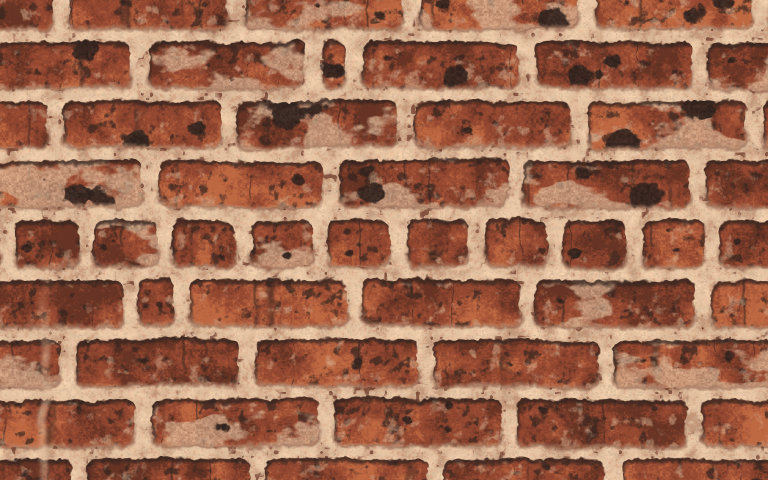
Write a Shadertoy shader that draws this texture.

```glsl
float hash(vec2 p) {
    return fract(sin(dot(p, vec2(127.1, 311.7))) * 43758.5);
}

float noise(vec2 p) {
    vec2 i = floor(p), f = fract(p);
    f = f * f * (3.0 - 2.0 * f);
    return mix(mix(hash(i), hash(i + vec2(1, 0)), f.x),
               mix(hash(i + vec2(0, 1)), hash(i + vec2(1, 1)), f.x), f.y);
}

float fbm(vec2 p) {
    float sum = 0.0, amp = 0.53;
    for (int i = 0; i < 4; i++) {
        sum += amp * noise(p);
        p = mat2(1.6, 1.2, -1.2, 1.6) * p + 7.3;
        amp *= 0.5;
    }
    return sum;
}

float roundBox(vec2 p, vec2 halfSize, float radius) {
    vec2 d = abs(p) - halfSize + radius;
    return length(max(d, 0.0)) + min(max(d.x, d.y), 0.0) - radius;
}

// Position of the first joint and brick spacing of each course, top to bottom
const float firstJoint[9] = float[9](1.02, 5.93, 0.92, 2.5, 1.44, 3.03, 1.14, 2.4, 1.34);
const float spacing[9] = float[9](2.93, 2.9, 2.93, 3.06, 1.31, 2.91, 3.0, 3.07, 2.98);

const vec3 sand = vec3(0.91, 0.78, 0.65);
const vec3 dust = vec3(0.72, 0.55, 0.44);
const vec3 orange = vec3(0.75, 0.41, 0.26);
const vec3 red = vec3(0.58, 0.28, 0.19);
const vec3 maroon = vec3(0.40, 0.20, 0.14);
const vec3 soot = vec3(0.20, 0.14, 0.12);

void mainImage(out vec4 fragColor, in vec2 fragCoord) {
    // One unit is the height of a course; y runs downwards
    float pixel = 8.04 / iResolution.y;
    vec2 p = fragCoord * pixel;
    p.y = 8.46 - p.y;
    float sag = (noise(p * vec2(0.7, 0.3)) - 0.5) * 0.05;
    float course = floor(p.y);
    int row = clamp(int(course), 0, 8);

    // Brick cell, with a short closer brick in two of the courses
    float x = p.x - firstJoint[row];
    float width = spacing[row];
    float closer = row == 1 ? 0.68 : 0.85;
    bool hasCloser = row % 4 == 1;
    if (hasCloser && x < -closer) x += closer;
    else if (!hasCloser || x > 0.0) closer = 0.0;
    float column = floor(x / width);
    vec2 q = vec2(x - (column + 0.5) * width, p.y - course - 0.5 + sag);
    if (closer > 0.0 && x < 0.0 && p.x - firstJoint[row] > -closer) {
        q.x = x + closer * 0.5;
        width = closer;
        column = 31.0;
    }
    vec2 id = vec2(column, course) + 3.7;
    float seed = hash(id), seed2 = hash(id + 41.3);
    q.y += q.x * (seed2 - 0.5) * 0.025;

    // Ragged rounded outline, and the same one shifted for the cast shadow
    vec2 halfSize = vec2(width * 0.5 - 0.125 - 0.03 * seed, 0.39);
    float ragged = (fbm(p * 4.0) - 0.5) * 0.13 + (noise(p * 19.0) - 0.5) * 0.035;
    float d = roundBox(q, halfSize, 0.15) + ragged;
    float above = roundBox(q - vec2(0.025, 0.06), halfSize, 0.15) + ragged;
    float brick = smoothstep(pixel, -pixel, d);

    // Sandy mortar with pits and a soft crevice around the bricks
    float grain = noise(p * 24.0) * 0.6 + hash(floor(p * 38.0)) * 0.4;
    float lumps = fbm(p * 5.0 + 20.0);
    vec3 mortar = mix(sand, dust, smoothstep(0.45, 0.95, lumps * 0.7 + grain * 0.5));
    mortar *= 0.9 + 0.22 * grain;
    mortar = mix(mortar, maroon, 0.7 * smoothstep(0.72, 0.85, noise(p * 13.0)) * smoothstep(0.5, 0.7, lumps));
    mortar = mix(mortar, maroon, 0.45 * smoothstep(0.07, 0.0, d) * smoothstep(-0.1, 0.3, q.y));

    // Fired clay: tone per brick, upright bands, mottling and grain
    vec2 local = p + seed * 40.0;
    float mottle = fbm(local * 3.0);
    float band = noise(vec2(q.x * 1.8 + seed * 50.0 + mottle * 0.3, seed2 * 30.0));
    float tone = 0.46 + (seed - 0.5) * 0.45 + (mottle - 0.5) * 1.1 + (band - 0.5) * 0.5
               + (grain - 0.5) * 0.45 + q.y * 0.25;
    vec3 clay = mix(maroon, red, smoothstep(0.05, 0.5, tone));
    clay = mix(clay, orange, smoothstep(0.45, 0.95, tone));
    clay = mix(clay, soot, 0.55 * smoothstep(0.03, 0.0, abs(band - 0.5)) * smoothstep(0.35, 0.6, mottle));
    clay = mix(clay, soot, 0.7 * smoothstep(0.58, 0.75, fbm(local * 6.0 + 9.0)));

    // Pale worn faces on a few bricks, light scuffs on all
    float wear = fbm(local * vec2(1.5, 2.5) + 5.0) + q.y * 0.2;
    float worn = smoothstep(0.52, 0.62, wear) * step(0.78, seed2);
    float scuff = smoothstep(0.6, 0.78, fbm(local * 5.0 + 31.0) + q.y * 0.15);
    clay = mix(clay, mix(dust, sand, grain), max(worn * 0.75, scuff * 0.5));

    // Black burnt spots, larger in the upper courses
    for (int i = 0; i < 3; i++) {
        vec2 k = id + float(i) * 13.7;
        vec2 center = (vec2(hash(k), hash(k + 5.1)) - 0.5) * halfSize * 1.5;
        float radius = pow(hash(k + 9.2), 3.0) * (row < 4 ? 0.28 : 0.08);
        float spot = length((q - center) * vec2(0.85, 1.1)) + (fbm(p * 6.0) - 0.5) * 0.22;
        clay = mix(clay, soot * (0.75 + 0.5 * grain), 0.92 * smoothstep(0.03, -0.03, spot - radius));
    }

    // Shadow under the upper edge, dusty lower edge
    clay = mix(clay, soot, 0.75 * smoothstep(-0.05, 0.03, above));
    clay = mix(clay, dust, 0.5 * smoothstep(-0.07, 0.0, d) * smoothstep(0.1, 0.35, q.y));

    // Faint lime run down the lower left
    vec3 color = mix(mortar, clay, brick);
    float run = abs(p.x - 0.75 + (noise(p.yy * 2.0) - 0.5) * 0.15);
    color = mix(color, sand, 0.45 * smoothstep(0.12, 0.02, run) * smoothstep(4.5, 7.0, p.y) * lumps * 1.6);
    fragColor = vec4(clamp(color, 0.0, 1.0), 1.0);
}
```
